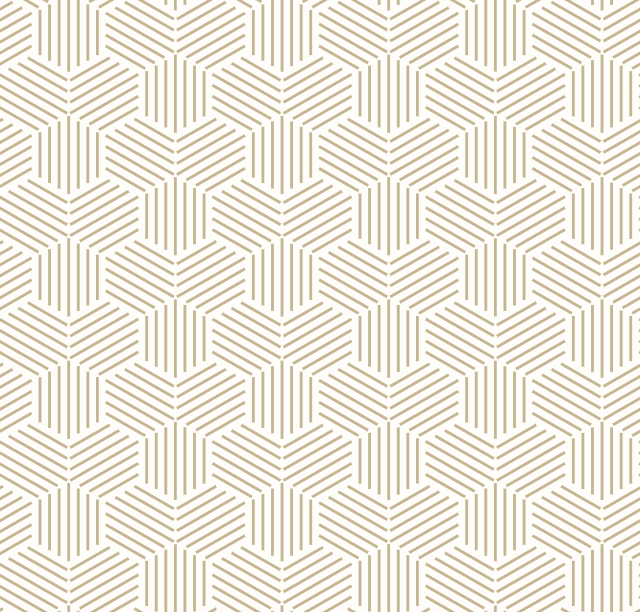
This pattern is drawn by a Shadertoy shader. Its source:

```glsl
// Woven weave of line-filled hexagons: every hexagon of a regular grid holds
// seven parallel strokes, trimmed to its edges, and its direction turns by 60
// degrees with a three-way colouring of the grid. Tan strokes on warm white.

const vec2  REPEATS      = vec2(3.0, 5.0);      // full repeats across and down
const vec2  ORIGIN       = vec2(1.322, 2.734);  // an upright hexagon, in repeats
const vec3  PAPER        = vec3(1.0, 0.993, 0.98);
const vec3  INK          = vec3(0.77, 0.715, 0.575);

// Lengths below are in hexagon widths
const float LINE_SPACING = 0.1345;
const float LINE_WIDTH   = 0.040;
const float LINE_REACH   = 0.553;               // half length of the middle stroke
const float SIDE_LINES   = 3.0;                 // strokes on each side of the middle

const float SQRT3 = 1.7320508;
const float PI    = 3.1415927;

// Centre of the hexagon containing p, from two interleaved rectangular grids
vec2 hexCentre(vec2 p) {
    vec2 cell = vec2(1.0, SQRT3);
    vec2 a = floor(p / cell + 0.5) * cell;
    vec2 b = (floor(p / cell) + 0.5) * cell;
    return dot(p - a, p - a) < dot(p - b, p - b) ? a : b;
}

// Turn of the strokes: neighbouring hexagons never share a direction
float strokeAngle(vec2 centre) {
    float kind = mod(floor(centre.x - SQRT3 * centre.y + 0.5), 3.0);
    return kind * PI / 3.0;
}

// Signed distance to the nearest square-ended stroke in an upright hexagon
float strokeDistance(vec2 p) {
    float n = clamp(floor(p.x / LINE_SPACING + 0.5), -SIDE_LINES, SIDE_LINES);
    float reach = LINE_REACH - abs(n) * LINE_SPACING / SQRT3;
    vec2 d = abs(vec2(p.x - n * LINE_SPACING, p.y)) - vec2(0.5 * LINE_WIDTH, reach);
    return length(max(d, 0.0)) + min(max(d.x, d.y), 0.0);
}

void mainImage(out vec4 fragColor, in vec2 fragCoord) {
    // One repeat spans three hexagon widths by sqrt(3)
    vec2 repeatSize = vec2(3.0, SQRT3);
    vec2 p = (fragCoord / iResolution.xy * REPEATS - ORIGIN) * repeatSize;
    float pixel = REPEATS.x * repeatSize.x / iResolution.x;

    // Local frame with the strokes upright
    vec2 centre = hexCentre(p);
    float angle = strokeAngle(centre);
    float c = cos(angle), s = sin(angle);
    vec2 q = p - centre;
    q = vec2(c * q.x + s * q.y, c * q.y - s * q.x);

    // Edge coverage over about one pixel
    float ink = clamp(0.5 - strokeDistance(q) / pixel, 0.0, 1.0);
    fragColor = vec4(mix(PAPER, INK, ink), 1.0);
}
```
